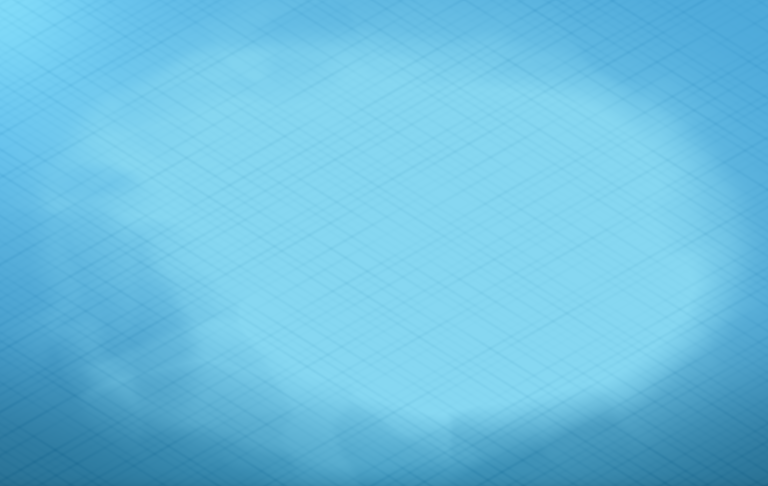
Give the GLSL for this background, as a Shadertoy shader.

```glsl
const vec3 DEEP_TEAL = vec3(0.16, 0.45, 0.59);
const vec3 SEA_BLUE = vec3(0.27, 0.62, 0.81);
const vec3 SKY_BLUE = vec3(0.30, 0.66, 0.85);
const vec3 PALE_CYAN = vec3(0.51, 0.83, 0.935);
const vec3 CORNER_LIGHT = vec3(0.53, 0.88, 0.98);

float hash(vec2 cell) {
    return fract(sin(dot(cell, vec2(127.1, 311.7))) * 43758.5);
}

vec2 rotate(vec2 p, float angle) {
    float c = cos(angle), s = sin(angle);
    return vec2(c * p.x + s * p.y, c * p.y - s * p.x);
}

// Layered sines that bend edges irregularly
vec2 wobble(vec2 p, float amount) {
    vec2 bend = sin(p.yx * vec2(9.0, 7.0) + vec2(0.4, 2.1));
    bend += 0.5 * sin(p.yx * vec2(23.0, 19.0) + p * 11.0);
    bend += 0.25 * sin(p.yx * vec2(51.0, 43.0) - p * 29.0);
    return p + amount * bend;
}

// Cellular noise: overlapping flat facets, signed around zero
float facets(vec2 p, float sharpness) {
    vec2 base = floor(p);
    float total = 0.0, weightSum = 0.0;
    for (int j = -1; j <= 1; j++) {
        for (int i = -1; i <= 1; i++) {
            vec2 cell = base + vec2(i, j);
            vec2 seed = cell + 0.15 + 0.7 * vec2(hash(cell), hash(cell + 37.0));
            vec2 d = p - seed;
            float weight = exp(-sharpness * dot(d, d));
            total += weight * (hash(cell + 71.0) - 0.5);
            weightSum += weight;
        }
    }
    return total / weightSum;
}

// Soft rotated ellipse: one inside, zero outside
float wash(vec2 p, vec2 center, vec2 radii, float angle, float softness) {
    float d = length(rotate(p - center, angle) / radii);
    return 1.0 - smoothstep(1.0 - softness, 1.0 + softness, d);
}

// Thin bright arc following a sine curve
float strand(vec2 p, vec2 start, float slope, float reach, float bend) {
    float t = (p.x - start.x) / reach;
    float y = start.y + slope * (p.x - start.x) + bend * sin(3.14 * t);
    float fade = smoothstep(0.0, 0.25, t) * smoothstep(1.0, 0.7, t);
    return fade * exp(-abs(p.y - y) / 0.012);
}

// Fine parallel pencil lines with uneven strength
float hatch(vec2 p, float angle, float spacing) {
    float across = rotate(p, angle).y / spacing;
    float along = rotate(p, angle).x;
    float line = floor(across);
    float strength = hash(vec2(line, floor(angle * 10.0)));
    strength *= 0.65 + 0.35 * sin(along * 17.0 + line * 2.4);
    float groove = 0.5 - 0.5 * cos(6.2832 * across);
    return strength * groove * groove;
}

vec3 backdrop(vec2 p, float width) {
    vec3 color = mix(DEEP_TEAL, SEA_BLUE, smoothstep(-0.02, 0.42, p.y));
    color = mix(color, SKY_BLUE, smoothstep(0.4, 0.8, p.y));
    float leftSide = 1.0 - smoothstep(0.0, 0.5 * width, p.x);
    color += vec3(0.06, 0.07, 0.07) * leftSide * smoothstep(0.35, 0.75, p.y);
    float middle = 1.0 - abs(2.0 * p.x / width - 1.0);
    return color + vec3(0.03, 0.09, 0.11) * middle * (1.0 - smoothstep(0.0, 0.35, p.y));
}

void mainImage(out vec4 fragColor, in vec2 fragCoord) {
    vec2 p = fragCoord / iResolution.y;
    float width = iResolution.x / iResolution.y;
    vec2 q = wobble(p, 0.012);
    vec3 color = backdrop(p, width);

    // Broad central light and its lower right lobe
    float light = 0.74 * wash(p, vec2(0.80, 0.54), vec2(0.70, 0.45), -0.12, 0.55);
    light += 0.26 * wash(q, vec2(0.86, 0.50), vec2(0.62, 0.35), -0.22, 0.30);
    light += 0.28 * wash(p, vec2(1.06, 0.48), vec2(0.43, 0.34), 0.15, 0.16);
    light += 0.12 * wash(q, vec2(0.80, 0.49), vec2(0.73, 0.45), 0.0, 0.05);
    light += 0.10 * wash(q, vec2(0.55, 0.76), vec2(0.38, 0.14), 0.16, 0.12);

    // Shaded hollows
    light -= 0.20 * wash(q, vec2(0.19, 0.62), vec2(0.07, 0.032), -0.1, 0.5);
    light -= 0.16 * wash(q, vec2(0.27, 0.36), vec2(0.23, 0.08), -1.05, 0.3);
    light -= 0.12 * wash(q, vec2(1.24, 0.56), vec2(0.24, 0.13), -0.2, 0.5);
    light -= 0.08 * wash(q, vec2(0.60, 0.83), vec2(0.12, 0.05), 0.1, 0.3);

    // Translucent facets in two directions
    float patches = 0.17 * facets(rotate(q, 0.25) * vec2(4.0, 9.0), 14.0);
    patches += 0.12 * facets(rotate(q, -1.0) * vec2(4.5, 8.0) + 9.0, 18.0);
    light += patches * wash(p, vec2(0.79, 0.50), vec2(0.78, 0.52), 0.0, 0.12);

    // Faint strands
    light += 0.07 * strand(q, vec2(0.05, 0.66), 0.12, 0.95, 0.05);
    light += 0.07 * strand(q, vec2(0.08, 0.58), -0.12, 0.90, -0.02);
    light += 0.08 * strand(q, vec2(0.12, 0.15), 0.15, 0.45, 0.05);
    light += 0.06 * strand(q, vec2(1.00, 0.42), 0.10, 0.52, -0.10);
    color = mix(color, PALE_CYAN, clamp(light, 0.0, 1.03));

    // Upper left corner glow
    float glow = exp(-dot(p - vec2(0.0, 1.0), p - vec2(0.0, 1.0)) / 0.045);
    color = mix(color, CORNER_LIGHT, 0.8 * glow);

    // Crossed hatching and a dim bottom rim
    float lines = hatch(p, -0.56, 0.0145) + hatch(p, 0.52, 0.0155);
    color -= vec3(0.034, 0.030, 0.024) * (lines - 0.25);
    color *= 1.0 - 0.08 * exp(-p.y / 0.012);
    fragColor = vec4(clamp(color, 0.0, 1.0), 1.0);
}
```
